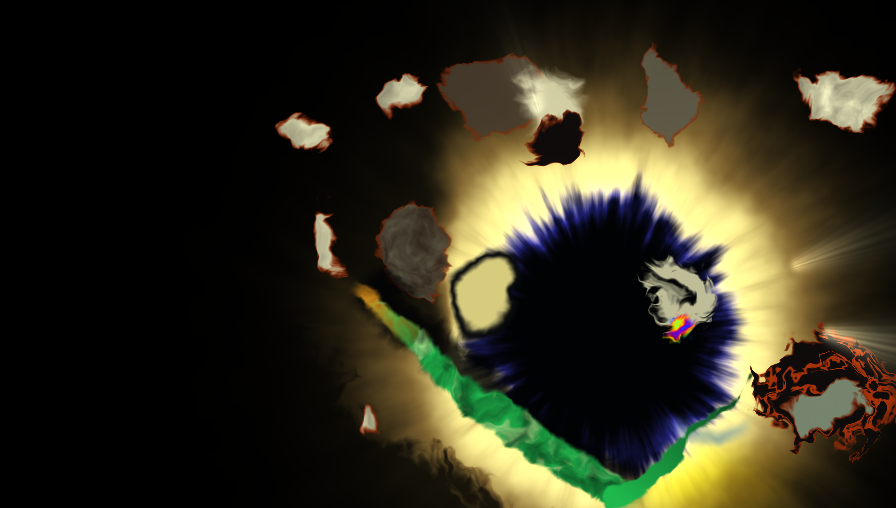
This background is drawn by a Shadertoy shader. Its source:

```glsl
// Molten gold corona around a dark blue void, with a green vein and burnt pale flakes.

// Layout in canvas heights: blobs are centre and radii
const vec4 CORE = vec4(1.19, 0.345, 0.265, 0.28);
const vec2 VEIN_START = vec2(0.70, 0.438);
const vec2 VEIN_DIR = vec2(0.787, -0.617);
const float VEIN_LENGTH = 0.67;
const float GLOW_REACH = 0.17;
const float WARP = 0.05;

const vec3 NIGHT = vec3(0.004, 0.008, 0.012);
const vec3 GOLD = vec3(0.74, 0.57, 0.27);
const vec3 PALE = vec3(0.96, 0.91, 0.56);
const vec3 IVORY = vec3(0.88, 0.87, 0.70);
const vec3 TEAL = vec3(0.33, 0.40, 0.34);
const vec3 BURNT = vec3(0.50, 0.15, 0.03);
const vec3 BLUE = vec3(0.13, 0.13, 0.48);
const vec3 GREEN = vec3(0.12, 0.72, 0.30);

const vec4 FLAKE[5] = vec4[](
    vec4(0.595, 0.735, 0.045, 0.022), vec4(0.791, 0.828, 0.036, 0.024),
    vec4(0.658, 0.535, 0.045, 0.016), vec4(1.675, 0.803, 0.085, 0.052),
    vec4(0.722, 0.158, 0.024, 0.013));
const float SLANT[5] = float[](-0.7, 0.5, -1.2, -0.45, 0.1);

vec2 hash2(vec2 c) {
    return fract(sin(vec2(dot(c, vec2(127.1, 311.7)), dot(c, vec2(269.5, 183.3)))) * 43758.5);
}

float grad(vec2 cell, vec2 f, vec2 corner) {
    return dot(hash2(cell + corner) * 2.0 - 1.0, f - corner);
}

float noise(vec2 p) {
    vec2 i = floor(p), f = fract(p), u = f * f * (3.0 - 2.0 * f);
    return mix(mix(grad(i, f, vec2(0)), grad(i, f, vec2(1, 0)), u.x),
               mix(grad(i, f, vec2(0, 1)), grad(i, f, vec2(1)), u.x), u.y);
}

float fbm(vec2 p) {
    float sum = 0.0, amp = 0.8;
    for (int i = 0; i < 4; i++) {
        sum += amp * noise(p);
        p = mat2(1.6, 1.2, -1.2, 1.6) * p + 7.3;
        amp *= 0.5;
    }
    return sum;
}

// Approximate distance to a slanted ellipse
float blob(vec2 p, vec4 b, float slant) {
    float c = cos(slant), s = sin(slant);
    vec2 r = mat2(c, -s, s, c) * (p - b.xy);
    return (length(r / b.zw) - 1.0) * min(b.z, b.w);
}

float inside(float d, float soft) {
    soft = max(soft, 1.0 / iResolution.y);
    return 1.0 - smoothstep(-soft, soft, d);
}

// Filled shape with a burnt rim
vec3 stain(vec3 base, float d, vec3 fill, float opacity) {
    vec3 c = mix(base, BURNT, inside(d - 0.004, 0.003) * opacity);
    return mix(c, fill, inside(d, 0.004) * opacity);
}

// Widening shaft of light
float beam(vec2 r, float angle, float reach) {
    vec2 dir = vec2(cos(angle), sin(angle));
    float along = dot(r, dir), ahead = max(along, 0.0);
    float spread = dot(r, vec2(-dir.y, dir.x)) / (0.012 + 0.22 * ahead);
    return smoothstep(-0.01, 0.01, along) * exp(-spread * spread - ahead / reach)
         * (0.75 + 0.5 * noise(vec2(spread * 5.0, 3.0)));
}

void mainImage(out vec4 fragColor, in vec2 fragCoord) {
    vec2 p = fragCoord / iResolution.y;
    vec2 warp = vec2(fbm(p * 7.0), fbm(p * 7.0 + 17.0));
    vec2 q = p + WARP * warp, rel = p - CORE.xy;
    float fine = fbm(p * 22.0 + warp * 2.0), swirl = fbm(p * 11.0 + warp * 3.0 + 4.0);
    float streak = fbm(rel / max(length(rel), 0.01) * 8.0 + rel * 5.0);
    float rag = 0.035 * swirl + 0.02 * fine;

    // Corona, cut along its ragged left flank
    float core = blob(q, CORE, 0.0) + 0.06 * streak, away = max(core, 0.0);
    float along = dot(p - VEIN_START, VEIN_DIR);
    float side = dot(p - VEIN_START, vec2(0.617, 0.787))
               + 0.03 * sin(3.1416 * clamp(along / VEIN_LENGTH, 0.0, 1.0));
    float heat = exp(-pow(away / GLOW_REACH, 2.0)) * (1.0 + 0.4 * streak);
    heat *= mix(1.0, smoothstep(0.83, 0.91, q.x), smoothstep(-0.02, 0.02, side));
    heat *= smoothstep(-0.18, -0.12, side + 0.1 * swirl);
    vec3 col = GOLD * heat + (PALE - GOLD) * smoothstep(0.5, 1.0, heat);
    col.b *= 1.0 - 0.7 * inside(blob(q, vec4(1.42, 0.03, 0.16, 0.08), 0.0), 0.05);
    col += vec3(0.12, 0.10, 0.05) * exp(-pow(away / 0.27, 2.0));

    // Teal veils, bright crest and scorched pits
    col = stain(col, blob(q, vec4(0.97, 0.81, 0.10, 0.075), 0.3) + rag, TEAL * 0.65, 0.7);
    col = stain(col, blob(q, vec4(0.82, 0.50, 0.06, 0.10), 0.2) + rag, TEAL * (0.7 + fine), 0.75);
    col = stain(col, blob(q, vec4(1.31, 0.81, 0.045, 0.075), 0.2) + rag, TEAL, 0.75);
    col = mix(col, IVORY, 0.9 * inside(blob(q, vec4(1.075, 0.795, 0.065, 0.05), 0.4) + rag, 0.02));
    col = stain(col, blob(q, vec4(1.09, 0.725, 0.055, 0.05), 0.5) + rag, NIGHT + 0.03, 0.95);
    float scorch = blob(q, vec4(1.63, 0.235, 0.13, 0.11), -0.3) + 2.0 * rag;
    col = stain(col, scorch, NIGHT + 0.03, 0.95);
    col = mix(col, BURNT * 1.3, inside(scorch, 0.02) * (1.0 - smoothstep(0.02, 0.07, abs(swirl))));
    col = stain(col, blob(q, vec4(1.63, 0.185, 0.06, 0.035), 0.2) + rag, TEAL * 1.4, 0.9);

    // Void, inky fringe and the lit openings
    col = mix(col, NIGHT, inside(core + 0.012, 0.025));
    col += BLUE * exp(-pow((core + 0.025) / 0.028, 2.0)) * clamp(0.75 + streak + fine, 0.0, 1.4)
         * smoothstep(-0.02, 0.12, side);
    float window = blob(q, vec4(0.955, 0.425, 0.05, 0.075), -0.3) + 0.01 * fine;
    col = mix(col, NIGHT + 0.03, inside(window - 0.014, 0.008));
    col = mix(col, PALE * 0.88, inside(window, 0.008));
    float eyelet = blob(q, vec4(1.337, 0.425, 0.055, 0.07), 0.0) + 0.09 * abs(swirl) - 0.012;
    col = mix(col, IVORY * 0.85, inside(eyelet, 0.01) * smoothstep(-0.3, 0.0, fine));
    vec3 prism = 0.5 + 0.5 * cos(9.0 * fine + vec3(0.0, 1.6, 3.6));
    col = mix(col, prism, inside(blob(q, vec4(1.335, 0.37, 0.035, 0.025), 0.0) + rag, 0.006));
    float crescent = abs(length(q - vec2(1.40, 0.215)) - 0.08) - 0.012;
    col = mix(col, IVORY.bgr * 0.7, 0.8 * inside(crescent, 0.014) * (1.0 - smoothstep(0.13, 0.19, p.y)));

    // Green vein and its rising branch
    float span = smoothstep(-0.01, 0.03, along) * (1.0 - smoothstep(0.64, 0.72, along));
    float vein = abs(side + 0.025 * warp.x) - mix(0.014, 0.032, smoothstep(0.0, 0.4, along)) + 0.02 * fine;
    col = mix(col, NIGHT, 0.85 * span * inside(abs(side - 0.025) - 0.04 + rag, 0.02));
    vec3 sap = mix(vec3(0.95, 0.62, 0.12), GREEN, smoothstep(0.03, 0.2, along + 0.15 * fine));
    sap = mix(sap, vec3(0.60, 0.88, 0.52), smoothstep(0.05, 0.35, swirl));
    col = mix(col, sap * (0.75 + 0.7 * fine), span * inside(vein, 0.006));
    vec2 branch = vec2(0.241, 0.23), r = q - vec2(1.227, 0.025);
    float t = clamp(dot(r, branch) / dot(branch, branch), 0.0, 1.0);
    float stem = length(r - branch * t) - mix(0.03, 0.002, sqrt(t)) + 0.02 * fine;
    col = mix(col, GREEN * mix(1.0, 0.3, t), inside(stem, 0.004));

    // Flakes and light shafts
    for (int i = 0; i < 5; i++) {
        float d = blob(q, FLAKE[i], SLANT[i]) + 0.03 * fine + 0.015 * swirl;
        col = stain(col, d, IVORY * (0.85 + 0.5 * fine), 1.0);
    }
    col += IVORY * (0.55 * beam(p - vec2(1.56, 0.475), 0.35, 0.12)
        + 0.9 * beam(p - vec2(1.62, 0.345), -0.2, 0.15) + 0.35 * beam(p - vec2(1.06, 0.78), 1.9, 0.08));
    fragColor = vec4(clamp(col, 0.0, 1.0), 1.0);
}
```
